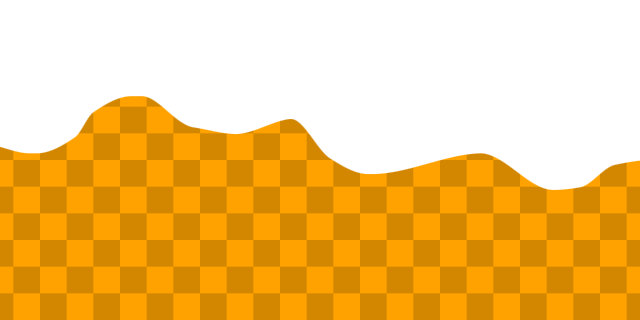
Reproduce this background procedurally as a WebGL 2 fragment shader.

```glsl
#version 300 es
precision highp float;

uniform vec2 u_resolution;
out vec4 fragColor;

// Hill line as a sum of soft rises and falls, in tile units
float hillHeight(float x) {
    float h = 6.25 + 0.375 * (1.0 - smoothstep(-0.75, 1.125, x));
    // tall left hill
    h += 1.69 * smoothstep(1.375, 4.94, x) + 0.453 * smoothstep(2.81, 3.5, x);
    h -= 1.125 * smoothstep(5.31, 7.25, x) + 0.297 * smoothstep(6.72, 8.91, x);
    // pointed middle hill
    h += 0.578 * smoothstep(8.81, 11.06, x);
    h -= 1.28 * smoothstep(10.78, 13.81, x) + 0.797 * smoothstep(10.94, 12.38, x);
    // low right hill and the last rise
    h += 0.78 * smoothstep(13.94, 18.13, x);
    h -= 1.375 * smoothstep(18.0, 20.75, x);
    h += 0.5625 * (smoothstep(20.75, 24.5, x) + smoothstep(21.75, 23.06, x));
    return h;
}

// Smooth-edged checkerboard: 1 on even tiles, 0 on odd ones
float checker(vec2 p, float pixel) {
    vec2 wave = abs(mod(p + 0.5, 2.0) - 1.0) - 0.5;
    vec2 side = clamp(2.0 * wave / pixel, -1.0, 1.0);
    return 0.5 + 0.5 * side.x * side.y;
}

void main() {
    // twelve tiles fill the canvas height
    float pixel = 12.0 / u_resolution.y;
    vec2 p = gl_FragCoord.xy * pixel;

    vec3 sky = vec3(1.0);
    vec3 darkAmber = vec3(0.827, 0.525, 0.0);
    vec3 brightAmber = vec3(1.0, 0.635, 0.0);

    // columns are shifted by half a tile
    vec3 ground = mix(darkAmber, brightAmber, checker(p - vec2(0.5, 0.0), pixel));

    float depth = hillHeight(p.x) - p.y;
    float coverage = clamp(0.5 + depth / fwidth(depth), 0.0, 1.0);
    fragColor = vec4(mix(sky, ground, coverage), 1.0);
}
```
